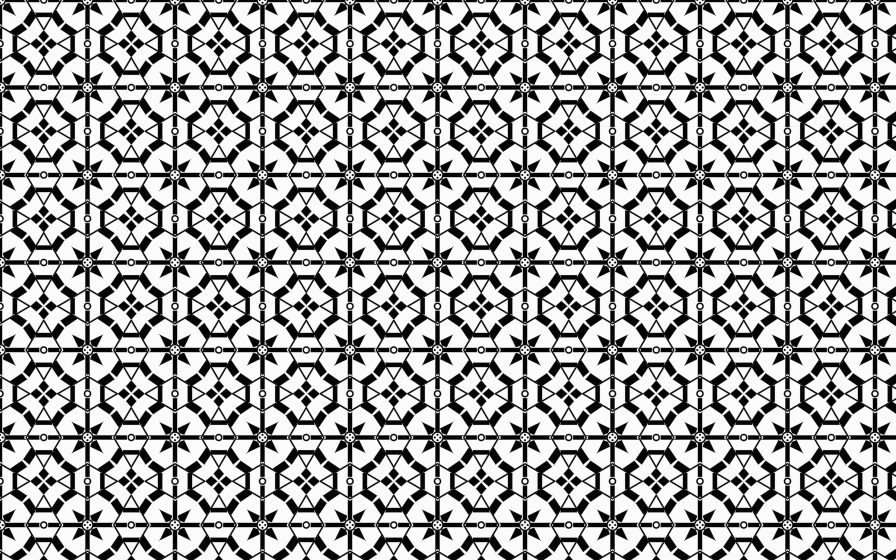
Reproduce this pattern procedurally as a WebGL 2 fragment shader.

```glsl
#version 300 es
precision highp float;
// Black and white star-and-flower tiling with eight-fold mirrored square cells.
uniform vec2 u_resolution;
out vec4 fragColor;

const vec3 PAPER = vec3(0.985);
const vec3 INK = vec3(0.015);

const float ROWS = 6.4;          // repeats down the canvas
const float ROW_OFFSET = 0.4;    // height of the lowest star row, in cells
const float HAIRLINE = 0.0085;   // half width of the thin straps
const float AXIS_HALF = 0.025;   // half width of the bars joining stars
const float BAR_HALF = 0.026;    // half width of the bars facing flowers
const float HUB_RADIUS = 0.062;
const float NODE_RADIUS = 0.034;
const float DOT_RADIUS = 0.011;

float segment(vec2 p, vec2 a, vec2 b) {
  vec2 ab = b - a;
  float t = clamp(dot(p - a, ab) / dot(ab, ab), 0.0, 1.0);
  return length(p - a - ab * t);
}

float box(vec2 p, vec2 center, vec2 halfSize) {
  vec2 d = abs(p - center) - halfSize;
  return length(max(d, 0.0)) + min(max(d.x, d.y), 0.0);
}

// Signed distance to the line a-b, negative on its left.
float edge(vec2 p, vec2 a, vec2 b) {
  vec2 e = normalize(b - a);
  return dot(p - a, vec2(e.y, -e.x));
}

// Convex quadrilateral, corners counterclockwise.
float quad(vec2 p, vec2 a, vec2 b, vec2 c, vec2 d) {
  return max(max(edge(p, a, b), edge(p, b, c)),
             max(edge(p, c, d), edge(p, d, a)));
}

// Distance to the ink; star at (0,0), flower at (0.5,0.5).
float motif(vec2 p) {
  vec2 node = vec2(0.5, 0.0);
  vec2 crossing = vec2(0.30, 0.0);
  vec2 barEnd = vec2(0.40, 0.17);
  vec2 flowerTip = vec2(0.5, 0.34);

  // Star spikes, ring blocks and flower petals
  float ink = quad(p, vec2(0.05), vec2(0.105, 0.03),
                   vec2(0.175), vec2(0.03, 0.105));
  ink = min(ink, quad(p, vec2(0.36, 0.11), vec2(0.415, 0.19),
                      vec2(0.335, 0.31), vec2(0.265, 0.25)));
  ink = min(ink, quad(p, vec2(0.5, 0.345), vec2(0.56, 0.415),
                      vec2(0.5, 0.485), vec2(0.44, 0.415)));

  // Thick bars, opened where the straps cross
  float axis = box(p, vec2(0.25, 0.0), vec2(0.20, AXIS_HALF));
  axis = max(axis, 0.022 - length(p - crossing));
  ink = min(ink, axis);
  ink = min(ink, box(p, vec2(0.5, 0.17), vec2(0.095, BAR_HALF)));

  // Thin straps: hexagons round the nodes, triangles at the flowers
  float strap = min(segment(p, crossing, barEnd),
                    segment(p, barEnd, flowerTip));
  ink = min(ink, strap - HAIRLINE);

  // Node rings and the dotted hub
  float nodeDistance = length(p - node) - NODE_RADIUS;
  ink = min(max(ink, -nodeDistance), abs(nodeDistance) - HAIRLINE);
  float hubDistance = length(p) - HUB_RADIUS;
  ink = min(max(ink, -hubDistance), abs(hubDistance) - HAIRLINE);
  return min(ink, length(p - vec2(0.031, 0.0)) - DOT_RADIUS);
}

void main() {
  float cellsPerPixel = ROWS / u_resolution.y;
  vec2 grid = gl_FragCoord.xy * cellsPerPixel - vec2(0.0, ROW_OFFSET);

  // Fold each cell into one eighth
  vec2 p = abs(fract(grid + 0.5) - 0.5);
  p = vec2(max(p.x, p.y), min(p.x, p.y));

  float blur = 0.75 * cellsPerPixel;
  float coverage = 1.0 - smoothstep(-blur, blur, motif(p));
  fragColor = vec4(mix(PAPER, INK, coverage), 1.0);
}
```
